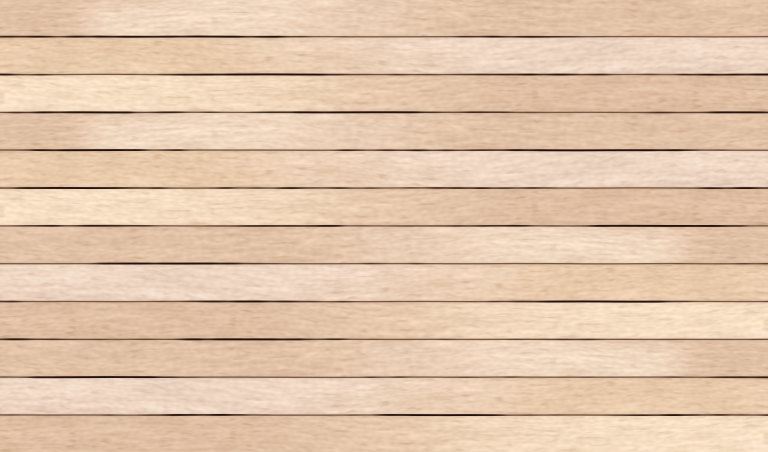
A WebGL 2 fragment shader for this texture:

```glsl
#version 300 es
precision highp float;
// Twelve pale wooden planks stacked across the canvas, parted by thin dark gaps.
// Three tonal kinds of plank cycle upward; the lower half is mirrored sideways.
// Stretched gradient noise makes the grain, and slow noise varies the gaps.

uniform vec2 u_resolution;
out vec4 fragColor;

const float PLANK_HEIGHT = 0.0837;
const float FIRST_OFFSET = 0.0019;
const float PLANK_COUNT = 12.0;

const vec3 TAN = vec3(0.875, 0.745, 0.635);
const vec3 HONEY = vec3(0.915, 0.795, 0.675);
const vec3 CREAM = vec3(0.965, 0.870, 0.760);
const vec3 PALE = vec3(0.935, 0.840, 0.765);
const vec3 GAP_BROWN = vec3(0.47, 0.35, 0.27);
const vec3 GAP_DARK = vec3(0.13, 0.07, 0.05);

vec2 hashGradient(vec2 cell) {
    vec3 q = fract(cell.xyx * vec3(0.1031, 0.1030, 0.0973));
    q += dot(q, q.yzx + 33.33);
    float angle = 6.2832 * fract((q.x + q.y) * q.z);
    return vec2(cos(angle), sin(angle));
}

// Gradient noise, roughly -0.7 to 0.7
float gradientNoise(vec2 p) {
    vec2 i = floor(p);
    vec2 f = p - i;
    vec2 u = f * f * f * (f * (f * 6.0 - 15.0) + 10.0);
    vec2 e = vec2(0.0, 1.0);
    float a = dot(hashGradient(i), f);
    float b = dot(hashGradient(i + e.yx), f - e.yx);
    float c = dot(hashGradient(i + e.xy), f - e.xy);
    float d = dot(hashGradient(i + e.yy), f - e.yy);
    return mix(mix(a, b, u.x), mix(c, d, u.x), u.y);
}

// Broad tone along a plank; s runs from 0 to 1 over its length
vec3 plankTone(float kind, float s) {
    if (kind < 0.5) return mix(CREAM, TAN, smoothstep(0.2, 0.72, s));
    if (kind < 1.5) return mix(HONEY, PALE, smoothstep(0.25, 0.7, s));
    float lightBand = smoothstep(0.06, 0.2, s) * (1.0 - smoothstep(0.32, 0.66, s));
    return mix(TAN, mix(CREAM, PALE, 0.5), 0.15 + 0.75 * lightBand);
}

// Brightness change from wavy figure, fine fibres and short pores
float woodGrain(vec2 p, float seed) {
    vec2 q = p + vec2(seed * 7.3, seed * 3.1);
    float bend = gradientNoise(q * vec2(2.2, 9.0));
    float y = q.y + 0.022 * bend + 0.012 * sin(q.x * 4.0 + seed);
    float figure = gradientNoise(vec2(q.x * 5.0, y * 62.0));
    float fibres = gradientNoise(vec2(q.x * 17.0, y * 135.0) + 31.0);
    float flecks = gradientNoise(vec2(q.x * 65.0, y * 150.0) + 57.0);
    float pores = smoothstep(0.2, 0.5, gradientNoise(vec2(q.x * 28.0, y * 120.0) + 83.0));
    return 0.035 * figure + 0.055 * fibres + 0.045 * flecks - 0.045 * pores;
}

vec3 plankColor(vec2 p, float row, float aspect) {
    float kind = mod(row, 3.0);
    float s = p.x / aspect;
    if (row < 0.5 * PLANK_COUNT) s = 1.0 - s;
    vec2 local = vec2(s * aspect, p.y - row * PLANK_HEIGHT);
    float seed = kind + 1.0;
    float blotch = gradientNoise(local * vec2(5.0, 16.0) + seed * 11.7);
    vec3 color = plankTone(kind, s + 0.12 * blotch);
    float shade = woodGrain(local, seed) + 0.025 * blotch;
    // Darker grain leans toward brown
    return color + shade * vec3(0.85, 1.0, 1.1);
}

// Lays one gap over the wood: thin and brown, with darker, wider stretches
vec3 addGap(vec3 wood, vec2 p, float index, float distanceToGap, float pixel) {
    float slow = gradientNoise(vec2(p.x * 2.6, index * 5.37 + 0.4));
    float nick = gradientNoise(vec2(p.x * 19.0, index * 3.71 + 0.2));
    float depth = smoothstep(-0.2, 0.3, slow + 0.35 * nick);
    float wander = 0.0007 * gradientNoise(vec2(p.x * 6.0, index * 2.3));
    float d = abs(distanceToGap + wander);
    float halfWidth = mix(0.0014, 0.0021, depth);
    float cover = clamp((halfWidth - d) / pixel + 0.5, 0.0, 1.0);
    float rim = 0.16 * exp(-d / 0.0025);
    vec3 shaded = wood * (1.0 - rim * vec3(0.8, 1.0, 1.1));
    return mix(shaded, mix(GAP_BROWN, GAP_DARK, depth), cover);
}

void main() {
    vec2 p = gl_FragCoord.xy / u_resolution.y;
    float aspect = u_resolution.x / u_resolution.y;
    float pixel = 1.0 / u_resolution.y;

    vec2 shifted = p + vec2(0.0, FIRST_OFFSET);
    float level = shifted.y / PLANK_HEIGHT;
    vec3 color = plankColor(shifted, floor(level), aspect);

    // Only gaps between two planks are drawn, none at the canvas border
    float index = floor(level + 0.5);
    if (index > 0.5 && index < PLANK_COUNT - 0.5) {
        color = addGap(color, p, index, (level - index) * PLANK_HEIGHT, pixel);
    }
    fragColor = vec4(clamp(color, 0.0, 1.0), 1.0);
}
```
